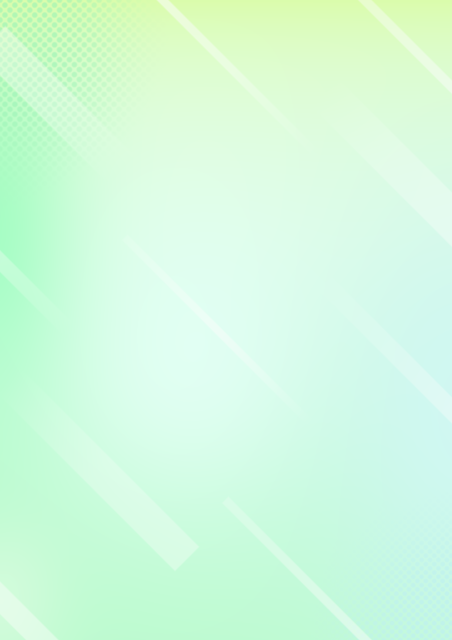
A WebGL 2 fragment shader for this background:

```glsl
#version 300 es
precision highp float;
// Soft mint, lime and sky backdrop: elliptical glows over a vertical gradient,
// two fading halftone corners, and translucent diagonal bands drawn in a loop.
// Lengths are in canvas heights, with the origin at the lower left.

#define MINT  vec3(0.725, 0.980, 0.800)
#define CREAM vec3(0.880, 0.990, 0.890)
#define PALE  vec3(0.885, 1.000, 0.955)
#define SKY   vec3(0.815, 0.970, 0.950)
#define GREEN vec3(0.620, 0.990, 0.760)
#define LIME  vec3(0.855, 0.990, 0.660)
#define LIME_FALLOFF 0.115
#define DOT_PITCH 0.0155
#define DOT_RADIUS 0.0042
#define SOFTNESS 0.0017
#define BAND_COUNT 10

uniform vec2 u_resolution;
out vec4 fragColor;

// Band start (x, y), length and half width; all run down to the right.
const vec4 BANDS[BAND_COUNT] = vec4[](
    vec4( 0.234, 1.020, 0.371, 0.0065),
    vec4( 0.557, 1.013, 0.260, 0.0075),
    vec4( 0.508, 0.855, 0.312, 0.0300),
    vec4( 0.508, 0.557, 0.312, 0.0145),
    vec4( 0.195, 0.629, 0.410, 0.0060),
    vec4( 0.352, 0.219, 0.339, 0.0070),
    vec4( 0.013, 0.406, 0.395, 0.0267),
    vec4(-0.013, 0.605, 0.169, 0.0120),
    vec4(-0.013, 0.938, 0.286, 0.0300),
    vec4(-0.013, 0.079, 0.156, 0.0180));

// Band opacity at its start, middle and end.
const vec3 FADES[BAND_COUNT] = vec3[](
    vec3(0.60, 0.42, 0.00),
    vec3(0.42, 0.48, 0.54),
    vec3(0.00, 0.27, 0.42),
    vec3(0.02, 0.25, 0.42),
    vec3(0.15, 0.52, 0.00),
    vec3(0.25, 0.40, 0.50),
    vec3(0.00, 0.28, 0.36),
    vec3(0.38, 0.20, 0.00),
    vec3(0.36, 0.30, 0.00),
    vec3(0.45, 0.45, 0.45));

float glow(vec2 p, vec2 center, vec2 radius) {
    vec2 d = (p - center) / radius;
    return exp(-dot(d, d));
}

vec3 backdrop(vec2 p) {
    vec3 color = mix(MINT, CREAM, smoothstep(0.18, 0.66, p.y));
    color = mix(color, PALE, glow(p, vec2(0.30, 0.47), vec2(0.27, 0.32)));
    color = mix(color, SKY, glow(p, vec2(0.73, 0.36), vec2(0.24, 0.42)));
    color = mix(color, GREEN, 0.92 * glow(p, vec2(-0.02, 0.66), vec2(0.14, 0.32)));
    color = mix(color, CREAM, 0.60 * glow(p, vec2(0.0, 0.06), vec2(0.10, 0.13)));
    return mix(color, LIME, 0.95 * exp(-max(1.0 - p.y, 0.0) / LIME_FALLOFF));
}

// Coverage of a staggered dot lattice: a square grid turned by 45 degrees.
float halftone(vec2 p, float pitch, float radius, float aa) {
    float cell = pitch * sqrt(0.5);
    vec2 q = vec2(p.x + p.y, p.y - p.x) * sqrt(0.5);
    vec2 local = (fract(q / cell) - 0.5) * cell;
    return 1.0 - smoothstep(radius - aa, radius + aa, length(local));
}

// Opacity of a rectangular band with a three-stop fade along its length.
float band(vec2 p, vec4 shape, vec3 fade, float aa) {
    vec2 q = p - shape.xy;
    float along = (q.x - q.y) * sqrt(0.5);
    float across = (q.x + q.y) * sqrt(0.5);
    float halfLength = 0.5 * shape.z;
    float edge = max(abs(along - halfLength) - halfLength, abs(across) - shape.w);
    float t = 2.0 * clamp(along / shape.z, 0.0, 1.0);
    float opacity = mix(mix(fade.x, fade.y, min(t, 1.0)), fade.z, max(t - 1.0, 0.0));
    return opacity * (1.0 - smoothstep(-aa, aa, edge));
}

void main() {
    vec2 p = gl_FragCoord.xy / u_resolution.y;
    float aa = max(SOFTNESS, 1.0 / u_resolution.y);
    vec3 color = backdrop(p);

    // Halftone corners: green at upper left, sky at lower right.
    float upperLeft = 1.0 - smoothstep(0.08, 0.27, length(p - vec2(0.0, 0.94)));
    float lowerRight = 1.0 - smoothstep(0.05, 0.23, length(p - vec2(0.70, 0.02)));
    float greenDots = halftone(p, DOT_PITCH, DOT_RADIUS, aa);
    float skyDots = halftone(p, 0.85 * DOT_PITCH, 0.85 * DOT_RADIUS, aa);
    color = mix(color, vec3(0.59, 0.95, 0.71), 0.58 * upperLeft * greenDots);
    color = mix(color, vec3(0.74, 0.94, 0.94), 0.65 * lowerRight * skyDots);

    // Translucent white diagonals.
    for (int i = 0; i < BAND_COUNT; i++) {
        color = mix(color, vec3(0.98, 0.99, 0.98), band(p, BANDS[i], FADES[i], aa));
    }
    fragColor = vec4(color, 1.0);
}
```
